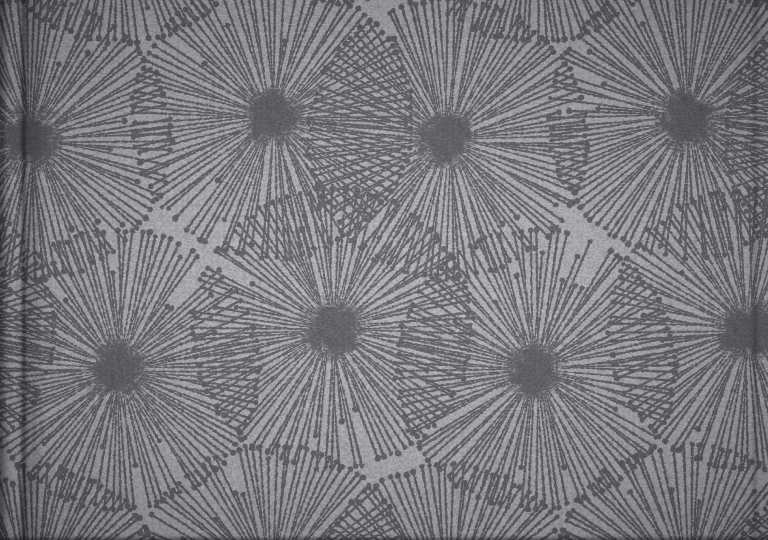
A Shadertoy shader for this pattern:

```glsl
// Woven grey fabric covered with overlapping starbursts, four to a repeating tile.
// Each burst is a ring of jittered spokes tipped with dots around a dense core;
// thread grain roughens the ink, then folds and a vignette shade the cloth.

const float TAU = 6.2831853;
const vec2 TILE = vec2(0.771, 0.864);   // repeat size, in canvas heights
const float RADIUS = 0.262;             // burst radius

const vec3 CLOTH = vec3(0.655, 0.655, 0.680);
const vec3 INK = vec3(0.365, 0.365, 0.380);

float hash(vec2 p) {
    return fract(sin(dot(p, vec2(127.1, 311.7))) * 43758.5453);
}

float valueNoise(vec2 p) {
    vec2 i = floor(p), f = fract(p);
    f = f * f * (3.0 - 2.0 * f);
    return mix(mix(hash(i), hash(i + vec2(1, 0)), f.x),
               mix(hash(i + vec2(0, 1)), hash(i + vec2(1, 1)), f.x), f.y);
}

// Centre of each of the four bursts inside a tile
vec2 burstCentre(int i) {
    if (i == 0) return vec2(0.504, 0.781);
    if (i == 1) return vec2(0.829, 0.743);
    if (i == 2) return vec2(0.221, 0.316);
    return vec2(0.615, 0.390);
}

// Signed distance to a spoke that widens outwards and ends in a dot
float spoke(vec2 q, vec2 start, vec2 tip, float dotRadius) {
    vec2 axis = tip - start;
    float t = clamp(dot(q - start, axis) / dot(axis, axis), 0.0, 1.0);
    float line = length(q - start - axis * t) - mix(0.0011, 0.0024, t);
    return min(line, length(q - tip) - dotRadius);
}

// Signed distance to the spokes of one burst centred on the origin
float burst(vec2 q, float seed) {
    float count = floor(106.0 + 14.0 * hash(vec2(seed, 3.7)));
    float sector = floor(atan(q.y, q.x) / TAU * count);
    float d = 1.0;
    for (int k = -2; k <= 2; k++) {
        float id = sector + float(k);
        vec2 key = vec2(mod(id, count), seed);
        float angle = (id + 0.5 + 0.6 * (hash(key) - 0.5)) / count * TAU;
        vec2 dir = vec2(cos(angle), sin(angle));

        // Most spokes reach the rim; a few stop short
        float reach = 1.0 - 0.035 * hash(key + 17.3);
        float pick = hash(key + 41.9);
        if (pick > 0.87) reach = mix(0.55, 0.95, hash(key + 5.1));

        float skew = 0.016 * (hash(key + 29.4) - 0.5);
        float dotRadius = mix(0.0042, 0.0062, hash(key + 8.6));
        d = min(d, spoke(q, vec2(-dir.y, dir.x) * skew, dir * RADIUS * reach, dotRadius));
    }
    return d;
}

// Ink coverage of all bursts, with ragged thread edges
float starbursts(vec2 p, float grain, float aa) {
    float ink = 0.0;
    float ragged = (grain - 0.5) * 0.0026;
    for (int i = 0; i < 4; i++) {
        vec2 offset = p - burstCentre(i) + 0.5 * TILE;
        vec2 cell = floor(offset / TILE);
        vec2 q = offset - (cell + 0.5) * TILE;
        float seed = float(i) * 7.0 + cell.x * 31.0 + cell.y * 57.0;
        float lines = 1.0 - smoothstep(-aa, aa, burst(q, seed) + ragged);

        // Speckled core with an uneven outline
        float lumps = valueNoise(q * 60.0 + seed) - 0.5;
        float r = length(q) + 0.026 * lumps + 0.022 * (grain - 0.5);
        float core = 1.0 - smoothstep(0.036, 0.066, r);
        ink = max(ink, max(lines, core));
    }
    return ink;
}

// Soft band of shade around a vertical fold
float fold(float x, float at, float width) {
    float t = (x - at) / width;
    return exp(-t * t);
}

// Brightness from folds at the sides and falloff to the corners
float clothShade(vec2 uv) {
    vec2 c = uv - 0.5;
    float shade = 1.04 - 0.72 * dot(c, c);
    shade *= 1.0 - 0.38 * fold(uv.x, 0.031, 0.004);
    shade *= 1.0 - 0.14 * fold(uv.x, 0.042, 0.012);
    shade *= 1.0 - 0.40 * fold(uv.x, 0.0, 0.008);
    shade *= 1.0 - 0.16 * fold(uv.x, 0.983, 0.004);
    return shade * (1.0 - 0.35 * fold(uv.y, 0.0, 0.006));
}

void mainImage(out vec4 fragColor, in vec2 fragCoord) {
    vec2 uv = fragCoord / iResolution.xy;
    vec2 p = fragCoord / iResolution.y;
    float aa = 0.8 / iResolution.y;

    float grain = valueNoise(p * vec2(290.0, 330.0));
    float ink = starbursts(p, grain, aa);

    vec3 color = mix(CLOTH, INK, ink * (0.88 + 0.12 * grain));
    color *= 1.0 + 0.20 * (valueNoise(p * 350.0 + 91.0) - 0.5);
    color *= clothShade(uv);
    fragColor = vec4(color, 1.0);
}
```
